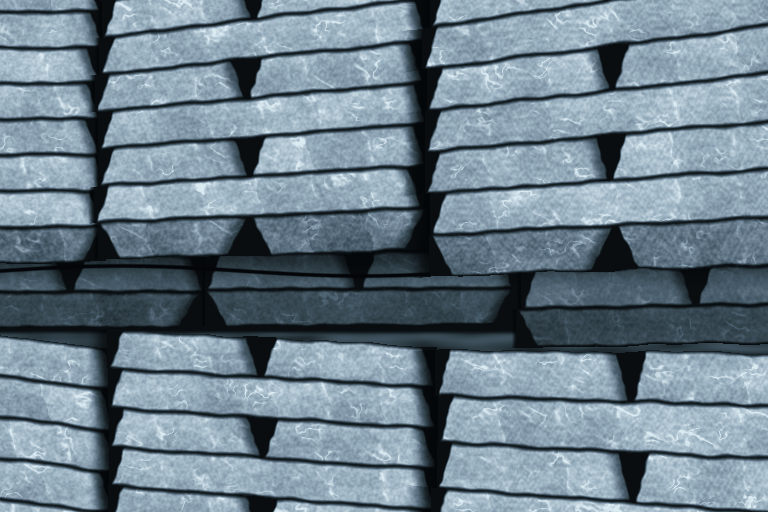
Write a WebGL 1 fragment shader that draws this texture.

```glsl
precision highp float;
// Stacked cast metal ingots: three stacks above, a dark layer between, three stacks below.

uniform vec2 u_resolution;

#define HEIGHT 5.12      // scene units from top to bottom
#define SLANT 0.13       // inward lean of ingot ends
#define SEAM 0.024       // dark line between rows
#define GAP 0.015        // half gap between neighbours
#define JITTER 0.09      // sideways shift from row to row
#define FACET 0.16       // tone change between cast facets
#define GRAIN 0.24       // fine surface texture
#define SCUFF 0.34       // pale scratches
#define LIT 0.80         // tone of sunlit metal
#define SHADED 0.43      // tone of the dark layer

float hash(vec2 p) {
  return fract(sin(dot(p, vec2(127.1, 311.7))) * 43758.5);
}

vec2 gradient(vec2 cell) {
  float angle = 6.2832 * hash(cell);
  return vec2(cos(angle), sin(angle));
}

float noise(vec2 p) {
  vec2 i = floor(p), f = p - i;
  vec2 w = f * f * f * (f * (f * 6.0 - 15.0) + 10.0);
  vec2 e = vec2(1.0, 0.0);
  float low = mix(dot(gradient(i), f), dot(gradient(i + e.xy), f - e.xy), w.x);
  float high = mix(dot(gradient(i + e.yx), f - e.yx), dot(gradient(i + 1.0), f - 1.0), w.x);
  return mix(low, high, w.y);
}

float fbm(vec2 p) {
  float sum = 0.0, amp = 0.6;
  for (int i = 0; i < 4; i++) {
    sum += amp * noise(p);
    p = p * 2.03 + 7.3;
    amp *= 0.55;
  }
  return sum;
}

// Blue-grey ramp from black shadow to frosted highlight.
vec3 metalRamp(float tone) {
  float t = clamp(tone, 0.0, 1.15) * 5.0;
  vec3 c = mix(vec3(0.01, 0.02, 0.03), vec3(0.17, 0.23, 0.26), clamp(t, 0.0, 1.0));
  c = mix(c, vec3(0.29, 0.37, 0.43), clamp(t - 1.0, 0.0, 1.0));
  c = mix(c, vec3(0.45, 0.53, 0.60), clamp(t - 2.0, 0.0, 1.0));
  c = mix(c, vec3(0.60, 0.69, 0.75), clamp(t - 3.0, 0.0, 1.0));
  return mix(c, vec3(0.86, 0.92, 0.95), clamp((t - 4.0) / 1.5, 0.0, 1.0));
}

// side: left, right, base at left, base at right.   rows: pitch left, pitch right, count, split parity.
// look: split x, tone, overturned bottom row (0 or 1), width of shadow thrown to the left.
void stack(inout float light, vec2 p, vec4 side, vec4 rows, vec4 look) {
  float s = (p.x - side.x) / (side.y - side.x);
  float pitch = mix(rows.x, rows.y, s);
  float t = (mix(side.z, side.w, s) - p.y) / pitch + 0.07 * noise(p * vec2(3.0, 1.0));
  float row = floor(t), f = t - row;
  if (row < 0.0 || row >= rows.z) return;

  // Extent of the ingot in this row
  vec2 id = vec2(row, floor(side.x * 7.0));
  float shift = JITTER * (hash(id) - 0.5);
  float left = side.x + shift, right = side.y + shift;
  float split = look.x + shift;
  bool paired = mod(row + rows.w, 2.0) < 0.5;
  if (paired && p.x > split) { left = split; id.y += 31.0; }
  else if (paired) right = split;
  float turned = look.z * (1.0 - step(0.5, row));
  float lean = mix(SLANT * f, 1.6 * SLANT * (1.0 - f), turned);
  float rough = 0.025 * noise(p * 9.0);
  float fromLeft = p.x - left - lean - GAP + rough;
  float fromRight = right - p.x - lean - GAP + rough;
  float mask = smoothstep(0.0, 0.03, min(fromLeft, fromRight));

  // Cast facets with a pale broken ridge between them
  float count = paired ? 3.0 : 6.0;
  float u = (p.x - left) / (right - left) * count + 0.18 * (f - 0.5) + 0.12 * noise(p * 5.0);
  float ridge = abs(fract(u + 0.5) - 0.5) * (right - left) / count;
  float tone = look.y * mix(1.0, 0.62, turned) * (0.95 + 0.1 * f);
  tone += FACET * look.y * (hash(vec2(floor(u), id.x + id.y * 3.7)) - 0.5);
  float wear = smoothstep(-0.15, 0.35, noise(p * 11.0 + id));
  tone += 0.3 * look.y * wear * exp(-ridge / 0.022);

  // Grain, broad stains and thin scuffs
  vec2 q = p + id * 3.1;
  tone += GRAIN * look.y * (fbm(q * 14.0) + 0.6 * noise(q * 30.0));
  tone += 0.28 * look.y * fbm(q * vec2(1.6, 2.6));
  float thread = 1.0 - abs(noise(q * vec2(5.0, 8.0) + 1.5 * fbm(q * 3.0))) * 7.0;
  tone += SCUFF * look.y * max(thread, 0.0) * smoothstep(0.0, 0.4, noise(q * 4.0));

  // Shaded right end and dark seams
  tone *= mix(0.38, 1.0, smoothstep(0.02, 0.17, fromRight));
  float width = SEAM * (1.0 + 0.9 * noise(vec2(p.x * 6.0, row)));
  float seam = smoothstep(0.2 * width, width + 0.015, f * pitch);
  seam *= smoothstep(0.0, width + 0.02, (1.0 - f) * pitch);

  // Shadow on whatever lies behind, then the face itself
  float shadow = smoothstep(0.0, look.w, left - p.x);
  light *= mix(0.2, 1.0, p.x < left ? shadow : 1.0);
  light = mix(light, 0.03, step(left, p.x) * step(p.x, right));
  light = mix(light, tone * mix(0.1, 1.0, seam), mask);
}

void main() {
  vec2 p = gl_FragCoord.xy / u_resolution.y * HEIGHT;
  p.y = HEIGHT - p.y;

  // Dim ledge behind the lower stacks
  float ledge = smoothstep(3.3, 3.36, p.y) * (1.0 - smoothstep(3.48, 3.6, p.y));
  float light = 0.03 + ledge * (0.2 + 0.2 * noise(p * vec2(2.0, 9.0)));

  // Dark middle layer, under the shadow of the upper stacks
  stack(light, p, vec4(-1.1, 2.03, 3.28, 3.28), vec4(0.36, 0.36, 2.0, 1.0), vec4(0.68, SHADED, 1.0, 0.05));
  stack(light, p, vec4(2.08, 5.18, 3.27, 3.25), vec4(0.37, 0.37, 2.0, 1.0), vec4(3.62, SHADED, 1.0, 0.05));
  stack(light, p, vec4(5.2, 8.3, 3.48, 3.42), vec4(0.39, 0.39, 2.0, 1.0), vec4(6.95, SHADED, 1.0, 0.05));
  light *= mix(0.3, 1.0, smoothstep(2.55, 2.95, p.y));

  // Lower stacks
  stack(light, p, vec4(-2.0, 1.17, 5.15, 5.55), vec4(0.41, 0.41, 5.0, 1.0), vec4(-1.0, LIT, 0.0, 0.05));
  stack(light, p, vec4(1.1, 4.4, 5.25, 5.52), vec4(0.39, 0.41, 5.0, 0.0), vec4(2.64, LIT, 0.0, 0.22));
  stack(light, p, vec4(4.34, 8.0, 5.34, 5.69), vec4(0.46, 0.54, 4.0, 1.0), vec4(6.3, LIT, 0.0, 0.3));

  // Upper stacks
  stack(light, p, vec4(-1.5, 1.05, 2.65, 2.62), vec4(0.36, 0.358, 8.0, 1.0), vec4(-0.6, LIT, 1.0, 0.05));
  stack(light, p, vec4(0.98, 4.28, 2.6, 2.5), vec4(0.37, 0.42, 8.0, 0.0), vec4(2.5, LIT, 1.0, 0.06));
  stack(light, p, vec4(4.26, 8.0, 2.77, 2.64), vec4(0.415, 0.485, 8.0, 0.0), vec4(6.12, LIT, 1.0, 0.25));

  // Slack binding wire
  float wire = abs(p.y - 2.71 + 0.05 * sin(p.x * 1.3));
  light *= mix(1.0, smoothstep(0.008, 0.03, wire), step(p.x, 4.3));

  gl_FragColor = vec4(metalRamp(light), 1.0);
}
```
